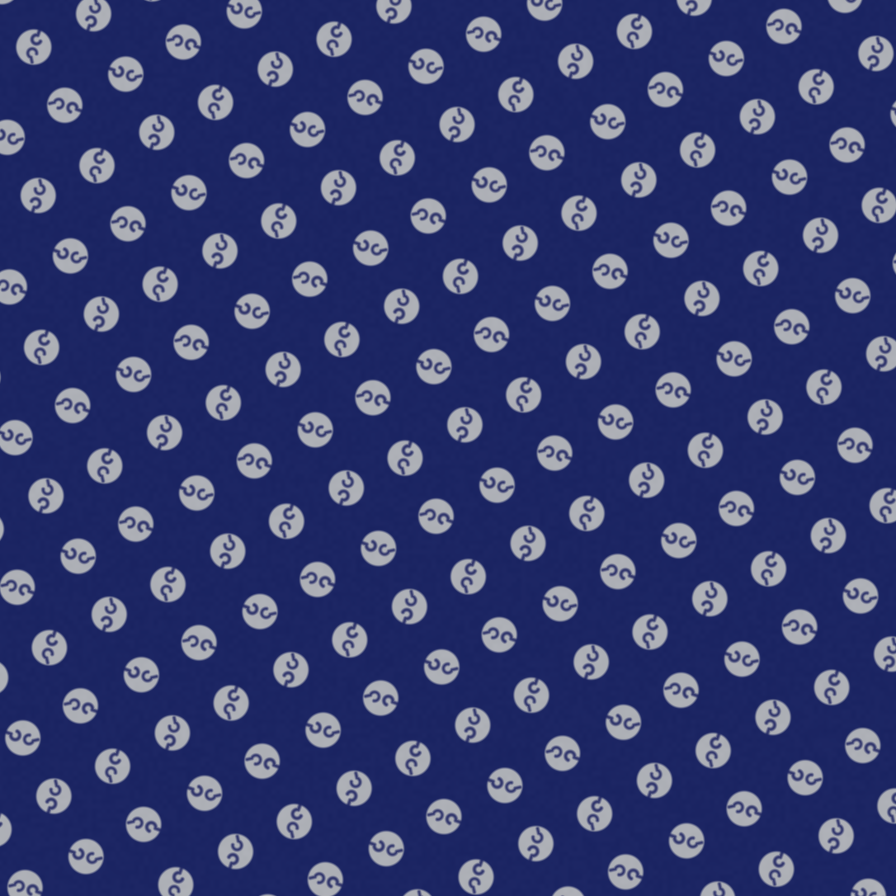
This pattern is drawn by a Shadertoy shader. Its source:

```glsl
// Pale discs on navy cloth, set on a tilted square lattice.
// Each disc carries two curled hooks, drawn with arc and segment distances;
// the motif takes one of four quarter turns according to its cell parity.

const float PI = 3.14159265;
const vec3 NAVY = vec3(0.108, 0.145, 0.388);
const vec3 SILVER = vec3(0.68, 0.69, 0.715);
const vec3 HOOK_INK = vec3(0.20, 0.22, 0.43);

const vec2 STEP_ACROSS = vec2(0.06616, 0.03526); // lattice step, canvas units
const vec2 ANCHOR = vec2(0.4833, 0.5911);        // one lattice node
const float DISC_RADIUS = 0.0196;
const float MOTIF_TILT = -0.3;

float hash(vec2 p) {
    p = fract(p * vec2(0.1031, 0.1137));
    p += dot(p, p.yx + 33.33);
    return fract((p.x + p.y) * p.x * 37.0);
}

float valueNoise(vec2 p) {
    vec2 i = floor(p), f = fract(p);
    f = f * f * (3.0 - 2.0 * f);
    float low = mix(hash(i), hash(i + vec2(1, 0)), f.x);
    float high = mix(hash(i + vec2(0, 1)), hash(i + vec2(1, 1)), f.x);
    return mix(low, high, f.y);
}

vec2 rotate(vec2 p, float angle) {
    float c = cos(angle), s = sin(angle);
    return vec2(c * p.x - s * p.y, s * p.x + c * p.y);
}

float segmentDistance(vec2 p, vec2 a, vec2 b) {
    vec2 d = b - a;
    return length(p - a - d * clamp(dot(p - a, d) / dot(d, d), 0.0, 1.0));
}

// Distance to an arc spreading halfAngle to both sides of midAngle
float arcDistance(vec2 p, float radius, float midAngle, float halfAngle) {
    p = rotate(p, -midAngle);
    p.y = abs(p.y);
    vec2 tip = radius * vec2(cos(halfAngle), sin(halfAngle));
    return atan(p.y, p.x) < halfAngle ? abs(length(p) - radius) : length(p - tip);
}

// Arch that curls inward under itself, with a tail running outward
float hookDistance(vec2 p, vec2 tailEnd) {
    vec2 centre = vec2(0.41, -0.02);
    float radius = 0.25;
    float arch = arcDistance(p - centre, radius, 0.72 * PI, 0.72 * PI);
    float tail = segmentDistance(p, centre + vec2(radius, 0.0), tailEnd);
    return min(arch, tail);
}

float coverage(float d, float soft) {
    return 1.0 - smoothstep(-soft, soft, d);
}

// p is in disc radii; returns x: disc coverage, y: hook coverage
vec2 motif(vec2 p, float soft) {
    float disc = length(p + vec2(0.05, 0.0)) - 1.0;
    float rightHook = hookDistance(p, vec2(1.08, -0.04)) - 0.095;
    float leftHook = hookDistance(vec2(-p.x, p.y), vec2(0.90, -0.16)) - 0.085;
    return vec2(coverage(disc, soft), coverage(min(rightHook, leftHook), soft));
}

void mainImage(out vec4 fragColor, in vec2 fragCoord) {
    float canvas = min(iResolution.x, iResolution.y);
    vec2 uv = fragCoord / canvas;

    // Nearest lattice node and the offset from it
    vec2 stepDown = vec2(STEP_ACROSS.y, -STEP_ACROSS.x);
    vec2 p = uv - ANCHOR;
    vec2 cell = floor(vec2(dot(p, STEP_ACROSS), dot(p, stepDown))
                      / dot(STEP_ACROSS, STEP_ACROSS) + 0.5);
    vec2 local = p - cell.x * STEP_ACROSS - cell.y * stepDown;

    // Quarter turn from cell parity
    vec2 parity = mod(cell, 2.0);
    float turns = 2.0 - 2.0 * parity.x + parity.y;
    local = rotate(local, -(turns * 0.5 * PI + MOTIF_TILT)) / DISC_RADIUS;

    float soft = max(0.09, 0.8 / (canvas * DISC_RADIUS));
    vec2 cover = motif(local, soft);

    // Compose with a faint cloth mottle
    vec3 color = mix(NAVY, mix(SILVER, HOOK_INK, cover.y), cover.x);
    color += 0.014 * (valueNoise(uv * 190.0) - 0.5);
    fragColor = vec4(color, 1.0);
}
```
